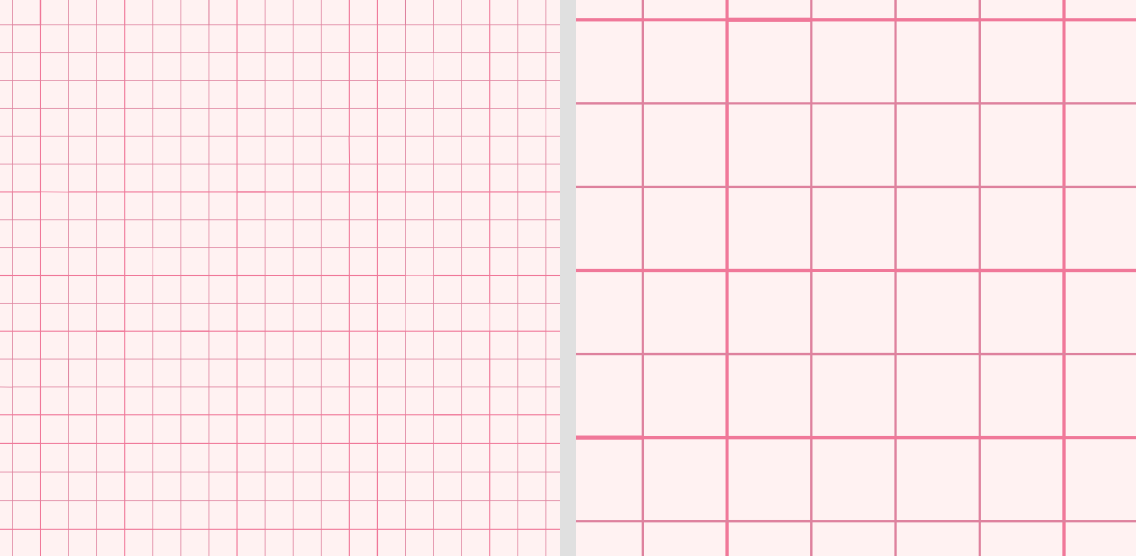
Left, the full canvas; right, a detail of the centre.
This pattern is drawn by a Shadertoy shader. Its source:

```glsl
// Pale pink graph paper ruled with fine rose lines of uneven weight.

const vec3 PAPER = vec3(1.0, 0.95, 0.95);
const vec3 FINE_INK = vec3(0.87, 0.51, 0.62);
const vec3 BOLD_INK = vec3(0.94, 0.47, 0.60);

// Lengths are fractions of the canvas height.
const float COLUMN_START = 0.0223;
const float COLUMN_PITCH = 0.0505;
const float ROW_PITCH = 0.0501;
const float LOWER_ROW_PITCH = 0.0515;
const float PITCH_CHANGE = 0.746;   // depth from the top where rows widen
const float ROWS_ABOVE = 14.0;
const float FINE_WIDTH = 0.00138;
const float BOLD_WIDTH = 0.00195;

// One bit per line, counted from the left or from the top.
const int BOLD_COLUMNS = 0x23112;
const int BOLD_ROWS = 0x4CA40;

float hash(vec2 p) {
    vec3 q = fract(vec3(p.xyx) * 0.1031);
    q += dot(q, q.yzx + 33.33);
    return fract((q.x + q.y) * q.z);
}

// Exact share of a pixel that a straight stroke covers.
float strokeCoverage(float offset, float width, float pixel) {
    float high = min(offset + 0.5 * width, 0.5 * pixel);
    float low = max(offset - 0.5 * width, -0.5 * pixel);
    return max(high - low, 0.0) / pixel;
}

// Draws evenly numbered lines; each is cut into segments by the other axis.
vec3 ruleLines(vec3 base, float across, float along, float pitch,
               int boldMask, float seed, float pixel) {
    float line = round(across);
    float bold = float((boldMask >> (int(line) & 31)) & 1);
    vec2 segment = vec2(line, floor(along)) + seed;
    float wear = hash(segment);

    // Slight weight changes, with a few faint, heavy or tilted segments.
    float width = mix(FINE_WIDTH, BOLD_WIDTH, bold);
    width *= mix(0.93, 1.07, hash(segment + 17.0));
    width *= 1.0 + 0.3 * step(0.985, wear);
    float strength = 1.0 - 0.4 * step(wear, 0.008);
    float tilt = step(0.99, hash(segment + 41.0)) * (fract(along) - 0.5);

    float offset = (across - line) * pitch - tilt * 0.0008;
    float ink = strokeCoverage(offset, width, pixel) * strength;
    return mix(base, mix(FINE_INK, BOLD_INK, bold), ink);
}

void mainImage(out vec4 fragColor, in vec2 fragCoord) {
    vec2 uv = fragCoord / iResolution.y;
    float pixel = 1.0 / iResolution.y;

    // Grid coordinates, with wider rows near the bottom.
    float depth = 1.0 - uv.y - PITCH_CHANGE;
    float rowPitch = depth < 0.0 ? ROW_PITCH : LOWER_ROW_PITCH;
    float row = depth / rowPitch + ROWS_ABOVE;
    float column = (uv.x - COLUMN_START) / COLUMN_PITCH;

    vec3 color = PAPER;
    color = ruleLines(color, column, row, COLUMN_PITCH, BOLD_COLUMNS, 3.0, pixel);
    color = ruleLines(color, row, column, rowPitch, BOLD_ROWS, 71.0, pixel);
    fragColor = vec4(color, 1.0);
}
```
